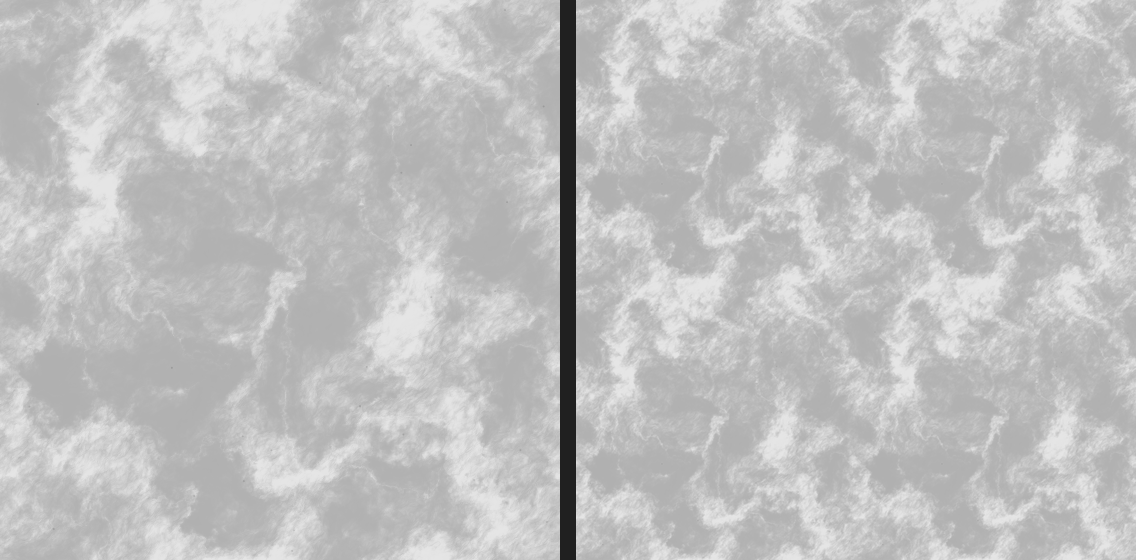
Left, the tile; right, the same tile 2 across and 2 down.
Give the GLSL for this texture, as a WebGL 1 fragment shader.

```glsl
precision highp float;
// Pale grey marble: broad chalky veins over flat stone with mottled, ragged clouds.
// Warped gradient noise makes veins and clouds, folded noise on sheared axes adds
// diagonal creases; every lattice wraps at a whole number of cells, so it tiles.

uniform vec2 u_resolution;

const float STONE_GREY = 0.69;      // darkest flat stone
const float VEIN_RANGE = 0.21;      // from stone up to the brightest chalk
const float BASE_TONE = 0.06;
const float WARP_CELLS = 4.0;
const float WARP_AMOUNT = 0.13;
const float WARP_GAIN = 0.6;
const float VEIN_CELLS = 3.0;
const float VEIN_WIDTH = 0.11;
const float VEIN_STRENGTH = 0.75;
const float BRANCH_CELLS = 5.0;
const float BRANCH_WIDTH = 0.05;
const float BRANCH_STRENGTH = 0.3;
const float CLOUD_CELLS = 3.0;
const float CLOUD_GAIN = 0.68;
const float CLOUD_STRENGTH = 0.8;
const vec2 CREASE_CELLS = vec2(23.0, 11.0);  // across and along the diagonal
const float CREASE_GAIN = 0.75;
const float CREASE_MEAN = 0.155;
const float CREASE_STRENGTH = 0.72;
const float SPECK_CELLS = 24.0;
const float SPECK_RADIUS = 0.045;   // in speck cells
const float SPECK_SHARE = 0.06;
const float SPECK_DARKNESS = 0.09;
const float SOFT_LIMIT = 0.02;

vec2 hash2(vec2 cell, float seed) {
  vec3 h = fract((cell.xyx + seed * 17.0) * vec3(0.1031, 0.1030, 0.0973));
  h += dot(h, h.yzx + 33.33);
  return fract((h.xx + h.yz) * h.zy);
}

vec2 wrapCell(vec2 cell, vec2 period) {
  return floor(mod(cell + 0.5, period));
}

float cornerSlope(vec2 cell, vec2 offset, vec2 period, float seed) {
  vec2 gradient = normalize(hash2(wrapCell(cell, period), seed) - 0.4999);
  return dot(gradient, offset);
}

// Gradient noise that repeats after "period" cells, about -0.7 to 0.7.
// Each seed shifts its lattice, so that no lattice line lies on the border.
float noise(vec2 p, vec2 period, float seed) {
  p += 0.25 + 0.5 * hash2(vec2(5.0, 3.0), seed);
  vec2 cell = floor(p);
  vec2 f = p - cell;
  vec2 blend = f * f * f * (f * (f * 6.0 - 15.0) + 10.0);
  vec2 e = vec2(1.0, 0.0);
  float low = mix(cornerSlope(cell, f, period, seed),
                  cornerSlope(cell + e.xy, f - e.xy, period, seed), blend.x);
  float high = mix(cornerSlope(cell + e.yx, f - e.yx, period, seed),
                   cornerSlope(cell + e.xx, f - e.xx, period, seed), blend.x);
  return mix(low, high, blend.y);
}

float tiledNoise(vec2 uv, float cells, float seed) {
  return noise(uv * cells, vec2(cells), seed);
}

float fbm(vec2 uv, float cells, float gain, float seed) {
  float sum = 0.0;
  float weight = 1.0;
  for (int i = 0; i < 7; i++) {
    sum += weight * tiledNoise(uv, cells, seed + float(i));
    weight *= gain;
    cells *= 2.0;
  }
  return sum;
}

// Folded noise on diagonal axes; the folds read as fine dark creases.
float creases(vec2 uv) {
  vec2 diagonal = vec2(uv.x - uv.y, uv.x + uv.y);
  vec2 cells = CREASE_CELLS;
  float weight = 1.0;
  float sum = 0.0;
  for (int i = 0; i < 4; i++) {
    sum += weight * (abs(noise(diagonal * cells, cells, 41.0 + float(i))) - CREASE_MEAN);
    weight *= CREASE_GAIN;
    cells *= 2.0;
  }
  return sum;
}

float specks(vec2 uv) {
  vec2 p = uv * SPECK_CELLS;
  vec2 cell = wrapCell(floor(p), vec2(SPECK_CELLS));
  vec2 center = 0.2 + 0.6 * hash2(cell, 51.0);
  float present = step(hash2(cell, 52.0).x, SPECK_SHARE);
  return present * (1.0 - smoothstep(0.3, 1.5, length(fract(p) - center) / SPECK_RADIUS));
}

float softFloor(float x) {
  return 0.5 * (x + sqrt(x * x + SOFT_LIMIT));
}

void main() {
  vec2 uv = gl_FragCoord.xy / u_resolution;
  vec2 warp = WARP_AMOUNT * vec2(fbm(uv, WARP_CELLS, WARP_GAIN, 1.0), fbm(uv, WARP_CELLS, WARP_GAIN, 8.0));
  vec2 warped = uv + warp;

  // Broad veins that swell and fade, with thin branches between them
  float ridge = tiledNoise(warped, VEIN_CELLS, 15.0) / VEIN_WIDTH;
  float swell = smoothstep(-0.25, 0.25, tiledNoise(uv, VEIN_CELLS, 16.0));
  float vein = exp(-ridge * ridge) * mix(0.4, 1.0, swell);
  float branch = exp(-abs(tiledNoise(warped, BRANCH_CELLS, 17.0)) / BRANCH_WIDTH);
  float cloud = fbm(uv + 0.4 * warp, CLOUD_CELLS, CLOUD_GAIN, 21.0);
  float tone = BASE_TONE + VEIN_STRENGTH * vein + BRANCH_STRENGTH * branch + CLOUD_STRENGTH * cloud;

  // Creases fade out on the flat stone
  float roughness = mix(0.25, 1.0, smoothstep(0.0, 0.4, tone));
  tone += CREASE_STRENGTH * roughness * creases(uv + 0.12 * warp);

  tone = 1.0 - softFloor(1.0 - softFloor(tone));
  float grey = STONE_GREY + VEIN_RANGE * tone - SPECK_DARKNESS * specks(uv);
  gl_FragColor = vec4(vec3(grey), 1.0);
}
```
